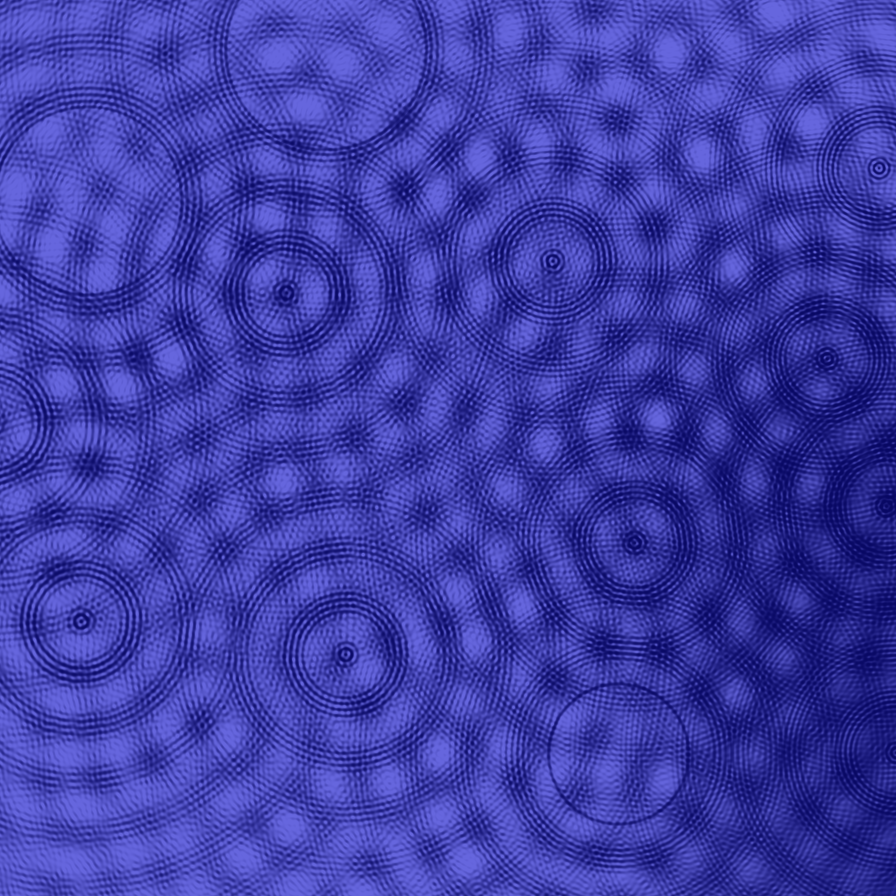
This texture is drawn by a Shadertoy shader. Its source:

```glsl
// Overlapping sets of fine concentric ripples in banded groups, dark indigo on periwinkle.
#define SOURCES 13
#define LIGHT_INK vec3(0.400, 0.400, 0.870)
#define DARK_INK vec3(0.030, 0.030, 0.390)
#define RING_WIDE 0.0076
#define RING_FINE 0.0057
#define BAND_PERIOD 0.059
#define NEAR_STRENGTH 0.62
#define FAR_STRENGTH 0.10
#define FALLOFF 5.0
#define TONE_RANGE vec2(0.10, 0.85)
#define SHADE_RIGHT 0.42
#define OUTLINE_WIDTH 0.0022

const float TAU = 6.2831853;

vec2 hash2(float n) {
    return fract(sin(vec2(n * 127.1, n * 311.7) + 4.3) * 4375.85);
}

// Evenly scattered centres, jittered and stretched past the right edge
vec2 sourceCentre(float id) {
    vec2 spread = fract(id * vec2(0.7549, 0.5698));
    return spread * vec2(1.25, 1.0) + (hash2(id) - 0.5) * 0.14;
}

// Fraction of light left after one set of ripples
float rippleLight(vec2 p, float id, float pixel) {
    vec2 centre = sourceCentre(id);
    float r = length(p - centre);
    float spacing = mix(RING_WIDE, RING_FINE, clamp(centre.x, 0.0, 1.0));

    // Fine rings fade to their mean when too small for the pixel grid
    float detail = smoothstep(1.4, 2.6, spacing / pixel);
    float rings = 0.5 + 0.5 * detail * cos(TAU * r / spacing);
    float bands = smoothstep(0.05, 0.95, 0.5 + 0.5 * cos(TAU * r / BAND_PERIOD));
    float strength = FAR_STRENGTH + NEAR_STRENGTH * exp(-FALLOFF * r);
    float ink = strength * rings * bands;

    // Some sets are hollow, with a thin outline around the empty disc
    if (mod(id, 5.0) == 2.0) {
        float edge = r - mix(0.075, 0.13, hash2(id + 20.0).x);
        float outline = 1.0 - smoothstep(0.0, OUTLINE_WIDTH + pixel, abs(edge));
        ink = max(ink * smoothstep(-pixel, pixel, edge), 0.45 * outline);
    }
    return 1.0 - ink;
}

void mainImage(out vec4 fragColor, in vec2 fragCoord) {
    float pixel = 1.0 / iResolution.y;
    vec2 p = fragCoord * pixel;

    // Ripples filter the light one after another
    float light = 1.0;
    for (int i = 1; i <= SOURCES; i++) {
        light *= rippleLight(p, float(i), pixel);
    }

    // Deeper shade toward the lower right
    float shade = smoothstep(0.5, 1.05, p.x) * (1.0 - smoothstep(0.35, 0.95, p.y));
    light *= 1.0 - SHADE_RIGHT * shade;

    float tone = smoothstep(TONE_RANGE.x, TONE_RANGE.y, light);
    fragColor = vec4(mix(DARK_INK, LIGHT_INK, tone), 1.0);
}
```
